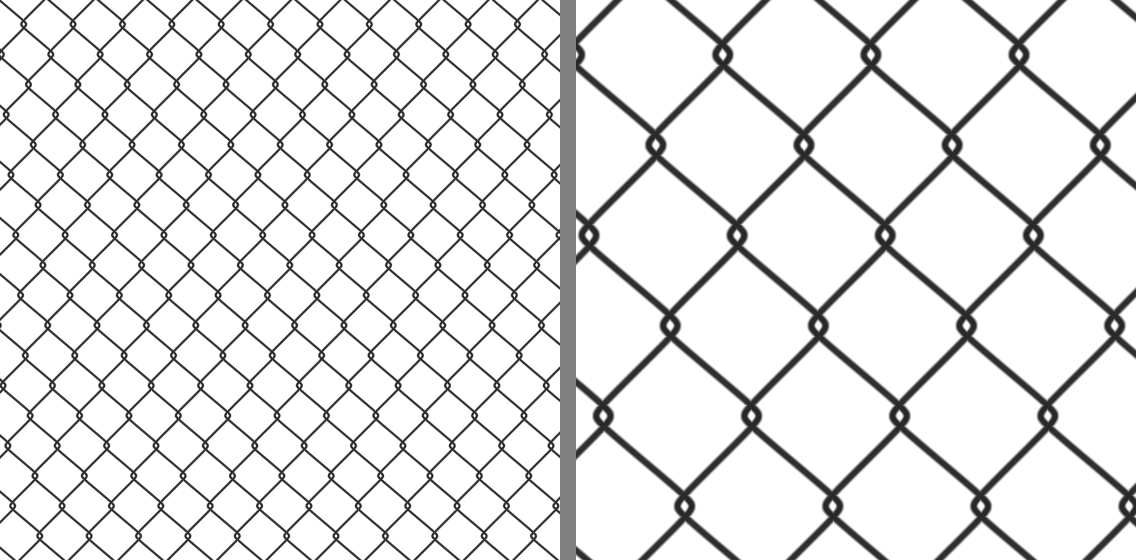
Left: the whole. Right: its middle third, enlarged.
This pattern is drawn by a Shadertoy shader. Its source:

```glsl
// Chain-link fence: dark zigzag wires hooked together on a white ground.
// Space folds to one knot per staggered row cell; each cell holds two bent
// wires, given as hyperbolas x = f(y) that bulge past each other and interlock.

#define PITCH vec2(0.08818, 0.05375)   // knot spacing across, row spacing
#define STAGGER 0.04837                // sideways step from a row to the one below
#define FIRST_KNOT vec2(0.0423, 0.9566)
#define BULGE 0.0042                   // reach of each bend past the knot centre
#define BEND_RADIUS 0.0033
#define WIRE_WIDTH 0.0041
#define SOFTNESS 0.0010                // least half-width of the edge blend
#define GROUND vec3(1.0)
#define WIRE_CORE vec3(0.185, 0.175, 0.180)
#define WIRE_RIM vec3(0.270, 0.255, 0.262)
#define KNOT_SHADE 0.88

// Rounded |y|: zero at the bend, straight further out
float bend(float y) {
    return sqrt(y * y + BEND_RADIUS * BEND_RADIUS) - BEND_RADIUS;
}

// Distance to a wire bulging right, with arms leaving to the left.
// armSpan is the horizontal distance to the next knot along the current arm.
float wireDistance(vec2 p, float armSpan) {
    float slope = (0.5 * armSpan + BULGE) / bend(0.5 * PITCH.y);
    float wireX = BULGE - slope * bend(p.y);
    float tangent = slope * p.y / (bend(p.y) + BEND_RADIUS);
    return abs(p.x - wireX) / sqrt(1.0 + tangent * tangent);
}

// Fold the plane into coordinates around the nearest knot of the row
vec2 knotCell(vec2 uv) {
    vec2 p = uv - FIRST_KNOT;
    float row = round(p.y / PITCH.y);
    p += vec2(row * STAGGER, -row * PITCH.y);
    p.x -= PITCH.x * round(p.x / PITCH.x);
    return p;
}

void mainImage(out vec4 fragColor, in vec2 fragCoord) {
    float pixel = 1.0 / iResolution.y;
    vec2 p = knotCell(fragCoord * pixel);

    // Arms toward upper left and lower right span the wider step
    float wideSpan = STAGGER;
    float narrowSpan = PITCH.x - STAGGER;
    bool above = p.y > 0.0;
    float leftWire = wireDistance(p, above ? wideSpan : narrowSpan);
    float rightWire = wireDistance(vec2(-p.x, p.y), above ? narrowSpan : wideSpan);
    float d = min(leftWire, rightWire);

    // Dark core, slightly paler rim, deeper tone where the wires hook
    float halfWidth = 0.5 * WIRE_WIDTH;
    vec3 wire = mix(WIRE_CORE, WIRE_RIM, smoothstep(0.4, 1.0, d / halfWidth));
    float nearKnot = 1.0 - smoothstep(1.0, 2.5, length(p) / BULGE);
    wire *= mix(1.0, KNOT_SHADE, nearKnot);

    float blend = max(0.75 * pixel, SOFTNESS);
    float coverage = 1.0 - smoothstep(-blend, blend, d - halfWidth);
    fragColor = vec4(mix(GROUND, wire, coverage), 1.0);
}
```
